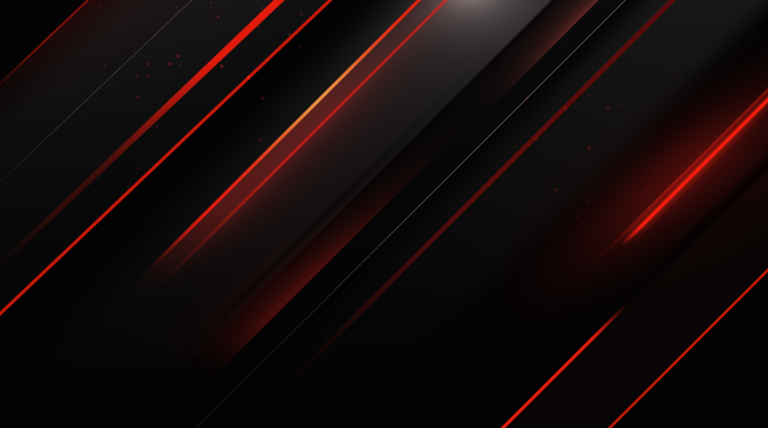
Write a Shadertoy shader that draws this background.

```glsl
// Dark diagonal panels crossed by glowing red streaks and soft light.
#define EMBER vec3(0.95, 0.11, 0.05)
#define WINE vec3(0.36, 0.05, 0.04)
#define AMBER vec3(1.0, 0.62, 0.25)
#define STEEL vec3(0.98, 0.97, 1.0)
#define BASE vec3(0.012, 0.009, 0.009)
#define LEFT_SKEW 1.05
#define SPECK_GRID 42.0
#define SPECK_SHARE 0.07

float hash(vec2 p) {
    return fract(sin(dot(p, vec2(127.1, 311.7))) * 43758.55);
}

// Antialiased step across lanes
float edge(float d) {
    float aa = 1.3 / iResolution.y;
    return smoothstep(-aa, aa, d);
}

// Thin line of half-width w
float line(float d, float w) {
    return edge(w - abs(d));
}

float bell(float d, float w) {
    return exp(-d * d / (w * w));
}

// Light falling off on one side of a sharp edge
float sideGlow(float d, float w) {
    return edge(d) * exp(-max(d, 0.0) / w);
}

// Band from a to b with soft sides
float panel(float k, float a, float softA, float b, float softB) {
    return smoothstep(a - softA, a + softA, k) * (1.0 - smoothstep(b - softB, b + softB, k));
}

// Small scattered sparks
float specks(vec2 p) {
    vec2 cell = floor(p * SPECK_GRID);
    vec2 offset = 0.25 + 0.5 * vec2(hash(cell + 3.1), hash(cell + 8.7));
    float d = length(fract(p * SPECK_GRID) - offset);
    float radius = 0.06 + 0.1 * hash(cell + 5.3);
    return step(1.0 - SPECK_SHARE, hash(cell)) * smoothstep(radius + 0.08, radius - 0.04, d);
}

void mainImage(out vec4 fragColor, in vec2 fragCoord) {
    vec2 p = fragCoord / iResolution.y;
    p.x *= (512.0 / 286.0) * iResolution.y / iResolution.x;
    float y = p.y;

    // Diagonal lane: where the slanted line through p meets the top side
    float raw = p.x + 1.0 - y;
    float skew = mix(LEFT_SKEW, 1.0, smoothstep(0.78, 0.97, raw));
    float k = p.x + skew * (1.0 - y);

    // Grey panels, darker toward the bottom
    float shade = pow(y, 1.4);
    float grey = 0.075 * panel(k, 0.26, 0.1, 0.651, 0.004) * shade;
    grey += 0.055 * panel(k, 0.651, 0.004, 0.77, 0.004) * shade;
    grey += 0.125 * panel(k, 0.92, 0.1, 1.286, 0.006) * shade;
    grey += 0.03 * panel(k, 1.30, 0.03, 1.458, 0.01) * shade;
    grey += 0.085 * panel(k, 1.5, 0.06, 1.80, 0.06) * shade;
    vec3 col = BASE + grey * STEEL;

    // Overhead light, cut by the panel edge
    float lamp = exp(-length((p - vec2(1.1, 1.03)) * vec2(1.0, 1.25)) / 0.085);
    col += 0.5 * vec3(1.0, 0.9, 0.89) * lamp * panel(k, 0.98, 0.1, 1.286, 0.006);

    // Soft red light beside the streaks
    col += 0.32 * WINE * sideGlow(k - 0.205, 0.11) * smoothstep(0.65, 1.0, y);
    float reach = smoothstep(0.3, 0.55, y) * (1.0 - 0.75 * smoothstep(0.7, 1.0, y));
    col += WINE * reach * (0.75 * panel(k, 0.977, 0.003, 1.04, 0.003) + 0.65 * sideGlow(k - 1.04, 0.06));
    float lowerBand = bell(y - 0.32, 0.21) * smoothstep(0.1, 0.25, y);
    col += 0.85 * WINE * lowerBand * sideGlow(1.378 - k, 0.07);
    float upperBand = smoothstep(0.72, 0.98, y);
    col += vec3(0.34, 0.12, 0.11) * upperBand * sideGlow(1.396 - k, 0.04);
    float hotSpot = bell(y - 0.6, 0.2);
    col += 0.75 * WINE * hotSpot * (0.75 * bell(k - 2.0, 0.12) + 0.25 * bell(k - 2.03, 0.24));
    col += vec3(0.022, 0.010, 0.007) * panel(k, 2.18, 0.02, 2.42, 0.004);

    // Shadow grooves
    col *= 1.0 - 0.5 * bell(k - 1.262, 0.012) * bell(y - 0.45, 0.25);
    col *= 1.0 - 0.6 * bell(k - 2.172, 0.02) * smoothstep(0.3, 0.45, y);

    // Hairlines
    col += 0.2 * STEEL * line(k - 0.447, 0.001) * smoothstep(0.45, 0.8, y);
    col += 0.42 * STEEL * line(k - 1.458, 0.001) * (0.3 + 0.7 * smoothstep(0.1, 0.75, y));

    // Left streaks
    col = mix(col, EMBER, 0.55 * line(k - 0.205, 0.003) * smoothstep(0.75, 0.92, y));
    float wedge = mix(0.006, 0.013, y);
    col = mix(col, EMBER, line(k - 0.651, wedge) * (0.18 + 0.75 * smoothstep(0.55, 0.9, y)) * smoothstep(0.35, 0.55, y));
    col = mix(col, EMBER, 0.82 * line(k - 0.77, 0.0055));

    // Central pair, heated to amber in the middle
    vec3 heated = mix(EMBER, AMBER, bell(y - 0.77, 0.12));
    col = mix(col, heated, 0.9 * line(k - 0.977, 0.0055) * smoothstep(0.36, 0.5, y));
    col = mix(col, EMBER, 0.6 * line(k - 1.04, 0.005) * smoothstep(0.3, 0.65, y));
    col = mix(col, WINE, 0.95 * line(k - 1.568, 0.008) * smoothstep(0.05, 0.6, y));

    // Right streaks
    col = mix(col, EMBER, 0.3 * line(k - 2.0, 0.005) * smoothstep(0.36, 0.55, y));
    float core = smoothstep(0.42, 0.48, y);
    col += 0.3 * EMBER * core * bell(k - 2.023, 0.02);
    col = mix(col, EMBER, core * line(k - 2.023, 0.006));
    col = mix(col, EMBER, 0.95 * line(k - 2.172, 0.0055) * (1.0 - smoothstep(0.2, 0.3, y)));
    col = mix(col, EMBER, 0.8 * line(k - 2.421, 0.0045));

    // Sparks gathered in two clouds
    float cloud = bell(length(p - vec2(0.5, 0.85)), 0.24) + 0.6 * bell(length(p - vec2(1.35, 0.68)), 0.22);
    col += 0.8 * WINE * specks(p) * cloud;

    fragColor = vec4(clamp(col, 0.0, 1.0), 1.0);
}
```
